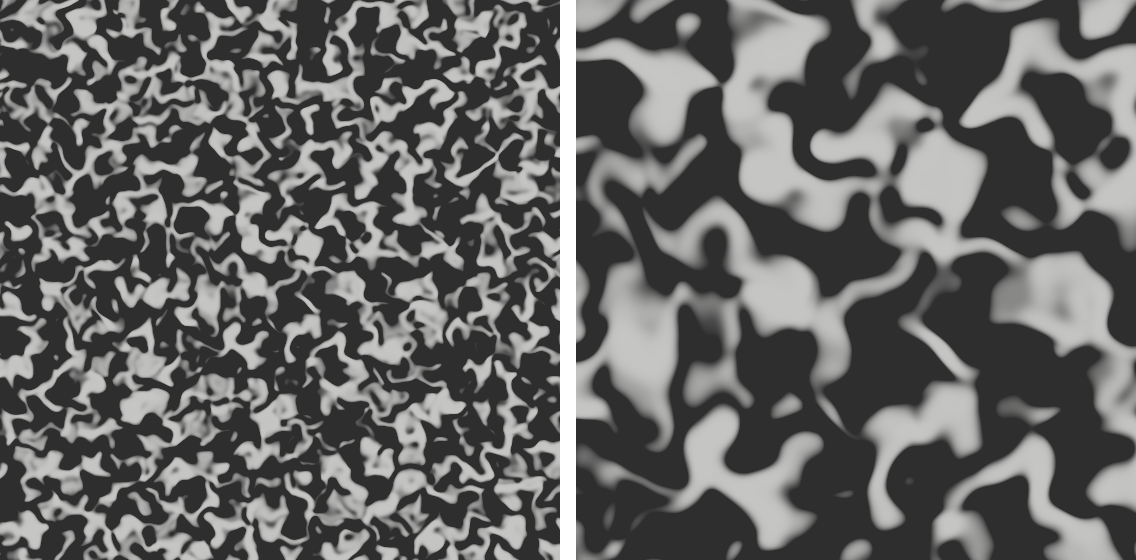
Left, the full canvas; right, a detail of the centre.
Reproduce this texture procedurally as a Shadertoy shader.

```glsl
// Pale grey marbled blobs and filaments on charcoal, made from domain-warped noise.

const vec3 CHARCOAL = vec3(0.185, 0.180, 0.180);
const vec3 PALE_GREY = vec3(0.775, 0.775, 0.770);

const float CELLS = 28.0;        // noise cells across the canvas
const float WARP = 1.2;          // warp strength, in cells
const float NOISE_SPREAD = 0.215; // standard deviation of gradientNoise

// Integer hash of a lattice point, from 0 to 1
float hash(vec2 cell) {
    uvec2 q = uvec2(ivec2(cell) + 4096);
    uint h = q.x * 1597334677u ^ q.y * 3812015801u;
    h = (h ^ (h >> 16)) * 2246822519u;
    h = (h ^ (h >> 13)) * 3266489917u;
    h ^= h >> 16;
    return float(h >> 8) / 16777216.0;
}

// Slope of a random unit gradient at one lattice corner
float cornerSlope(vec2 cell, vec2 offset) {
    float angle = 6.28318 * hash(cell);
    return dot(vec2(cos(angle), sin(angle)), offset);
}

// Gradient noise centred on zero
float gradientNoise(vec2 p) {
    vec2 cell = floor(p);
    vec2 f = p - cell;
    vec2 blend = f * f * f * (f * (f * 6.0 - 15.0) + 10.0);
    vec2 e = vec2(1.0, 0.0);
    float low = mix(cornerSlope(cell, f),
                    cornerSlope(cell + e.xy, f - e.xy), blend.x);
    float high = mix(cornerSlope(cell + e.yx, f - e.yx),
                     cornerSlope(cell + e.xx, f - e.xx), blend.x);
    return mix(low, high, blend.y);
}

// Noise whose domain is bent by two further noise fields
float warpedNoise(vec2 p, float strength) {
    vec2 bend = vec2(gradientNoise(p + vec2(113.5, 71.3)),
                     gradientNoise(p + vec2(37.7, 191.2)));
    return gradientNoise(p + strength * bend);
}

// Flat below the threshold, then a quick rise to a soft plateau
float softPlateau(float height, float threshold) {
    float t = max(height - threshold, 0.0);
    return 1.0 - exp(-t * (1.5 + 0.5 * t));
}

void mainImage(out vec4 fragColor, in vec2 fragCoord) {
    vec2 uv = fragCoord / iResolution.y;
    float height = warpedNoise(uv * CELLS, WARP) / NOISE_SPREAD;
    float paleness = softPlateau(height, -0.1);
    fragColor = vec4(mix(CHARCOAL, PALE_GREY, paleness), 1.0);
}
```
